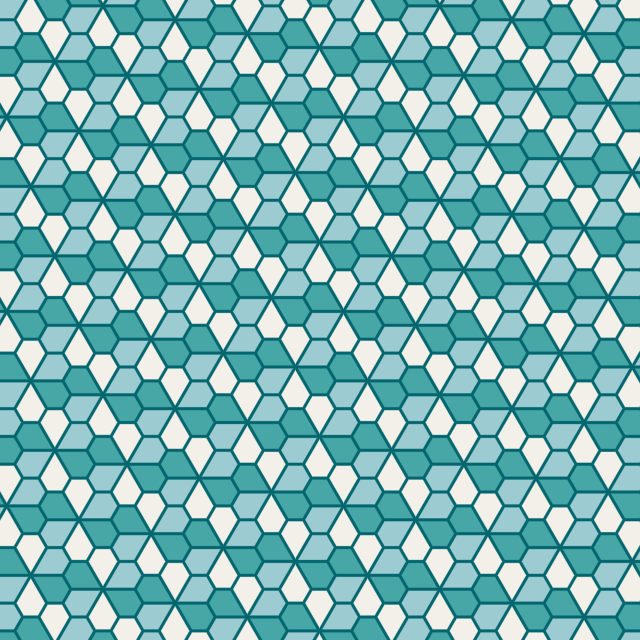
This pattern is drawn by a Shadertoy shader. Its source:

```glsl
// Floret pentagonal tiling: six kite-like pentagons form each flower, and flowers
// sit on a skewed triangular lattice. Each petal is a convex distance function,
// coloured by its sector and outlined with a line of even width.

const float EDGE = 0.02506;                 // short petal edge, in canvas heights
const vec2  ANCHOR = vec2(0.4992, 0.6219);  // centre of one flower
const float HALF_LINE = 0.095;              // half line width, in short edges
const vec3  LINE  = vec3(0.01, 0.40, 0.43);
const vec3  LIGHT = vec3(0.61, 0.80, 0.82);
const vec3  CREAM = vec3(0.95, 0.94, 0.91);
const vec3  TEAL  = vec3(0.28, 0.65, 0.65);

const float ROOT3 = 1.7320508;
const float SECTOR = 1.0471976;             // 60 degrees

// Lattice steps between flower centres, in short edges
const mat2 LATTICE = mat2(4.5, -0.5 * ROOT3, 3.0, 2.0 * ROOT3);

// Signed distance to a petal with its tip at the origin, pointing along +x
float petalDistance(vec2 p) {
    p.y = abs(p.y);
    float longSide = 0.5 * (ROOT3 * p.y - p.x);
    float shortSide = 0.5 * (p.x + ROOT3 * p.y) - ROOT3;
    float cap = p.x - 1.5 * ROOT3;
    return max(longSide, max(shortSide, cap));
}

// Distance to the petal of a flower facing p, and the index of its sector
vec2 flower(vec2 p) {
    float angle = atan(p.y, p.x);
    float sector = floor(angle / SECTOR);
    float local = angle - (sector + 0.5) * SECTOR;
    return vec2(petalDistance(length(p) * vec2(cos(local), sin(local))), sector);
}

vec3 petalColour(float sector) {
    float k = mod(sector + 6.0, 3.0);
    return k < 0.5 ? LIGHT : k < 1.5 ? CREAM : TEAL;
}

void mainImage(out vec4 fragColor, in vec2 fragCoord) {
    vec2 p = (fragCoord / iResolution.y - ANCHOR) / EDGE;
    float pixel = 1.0 / (iResolution.y * EDGE);

    // The petal that contains p has the smallest distance
    vec2 cell = round(inverse(LATTICE) * p);
    vec2 nearest = vec2(1e3, 0.0);
    for (int j = -1; j <= 1; j++) {
        for (int i = -1; i <= 1; i++) {
            vec2 centre = LATTICE * (cell + vec2(i, j));
            vec2 petal = flower(p - centre);
            if (petal.x < nearest.x) nearest = petal;
        }
    }

    // Outline over the flat petal colour
    float inside = -nearest.x - HALF_LINE;
    float fill = smoothstep(-0.8 * pixel, 0.8 * pixel, inside);
    fragColor = vec4(mix(LINE, petalColour(nearest.y), fill), 1.0);
}
```
